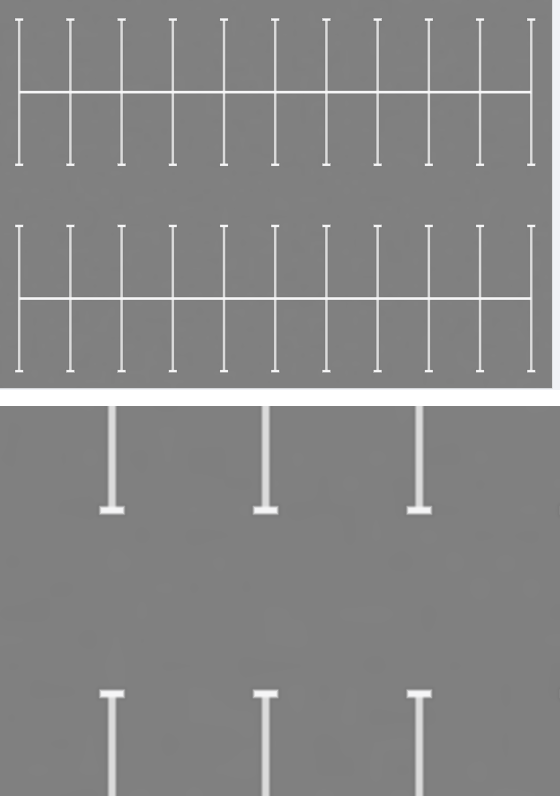
Top: the whole. Bottom: its middle third, enlarged.
This pattern is drawn by a Shadertoy shader. Its source:

```glsl
// Two rows of painted parking bays on grey asphalt, with a pale kerb at the right and bottom.

// Lengths are in canvas heights.
const float BAYS = 10.0;
const float ROWS = 2.0;
const vec2 FIRST_POST = vec2(0.0492, 0.2345);
const vec2 PITCH = vec2(0.1313, 0.5292);
const float POST_REACH = 0.1862;
const vec2 CAP_HALF = vec2(0.0103, 0.0031);
const float POST_HALF_WIDTH = 0.0032;
const float SPINE_HALF_WIDTH = 0.0034;
const float KERB_X = 1.4157;
const float KERB_Y = 0.0045;

const vec3 ASPHALT = vec3(0.502);
const vec3 POST_PAINT = vec3(0.86);
const vec3 BRIGHT_PAINT = vec3(0.965, 0.965, 0.968);
const vec3 KERB = vec3(0.94, 0.95, 0.965);

float hash(vec2 p) {
    return fract(sin(dot(p, vec2(127.1, 311.7))) * 43758.5453);
}

float valueNoise(vec2 p) {
    vec2 cell = floor(p);
    vec2 f = fract(p);
    f = f * f * (3.0 - 2.0 * f);
    return mix(mix(hash(cell), hash(cell + vec2(1.0, 0.0)), f.x),
               mix(hash(cell + vec2(0.0, 1.0)), hash(cell + 1.0), f.x), f.y);
}

float boxDistance(vec2 p, vec2 halfSize) {
    vec2 d = abs(p) - halfSize;
    return length(max(d, 0.0)) + min(max(d.x, d.y), 0.0);
}

float coverage(float distance, float softness) {
    return 1.0 - smoothstep(-softness, softness, distance);
}

// Offset from the nearest member of a limited row of repeats.
float repeatOffset(float x, float first, float pitch, float count) {
    float index = clamp(floor((x - first) / pitch + 0.5), 0.0, count - 1.0);
    return x - first - index * pitch;
}

void mainImage(out vec4 fragColor, in vec2 fragCoord) {
    vec2 p = fragCoord / iResolution.y;
    float pixel = 1.0 / iResolution.y;
    float softness = max(0.7 * pixel, 0.0018);

    // Asphalt with very faint mottling
    vec3 color = ASPHALT + 0.006 * (valueNoise(p * 45.0) - 0.5);

    // Nearest divider and row
    vec2 local = vec2(repeatOffset(p.x, FIRST_POST.x, PITCH.x, BAYS + 1.0),
                      repeatOffset(p.y, FIRST_POST.y, PITCH.y, ROWS));
    float halfSpan = 0.5 * BAYS * PITCH.x;
    vec2 spinePoint = vec2(p.x - FIRST_POST.x - halfSpan, local.y);

    float post = boxDistance(local, vec2(POST_HALF_WIDTH, POST_REACH));
    float cap = boxDistance(vec2(local.x, abs(local.y) - POST_REACH), CAP_HALF);
    float spine = boxDistance(spinePoint, vec2(halfSpan, SPINE_HALF_WIDTH));

    // Slightly dark rim beside the paint
    float rim = coverage(min(min(post, cap), spine) - 0.002, 0.003);
    color -= 0.035 * rim;

    // Dividers, then the brighter spine and end caps
    color = mix(color, POST_PAINT, coverage(post, softness));
    color = mix(color, BRIGHT_PAINT, coverage(min(cap, spine), softness));

    // Kerb strips
    float kerb = min(KERB_X - p.x, p.y - KERB_Y);
    color = mix(color, KERB, coverage(kerb, 0.7 * pixel));

    fragColor = vec4(color, 1.0);
}
```
